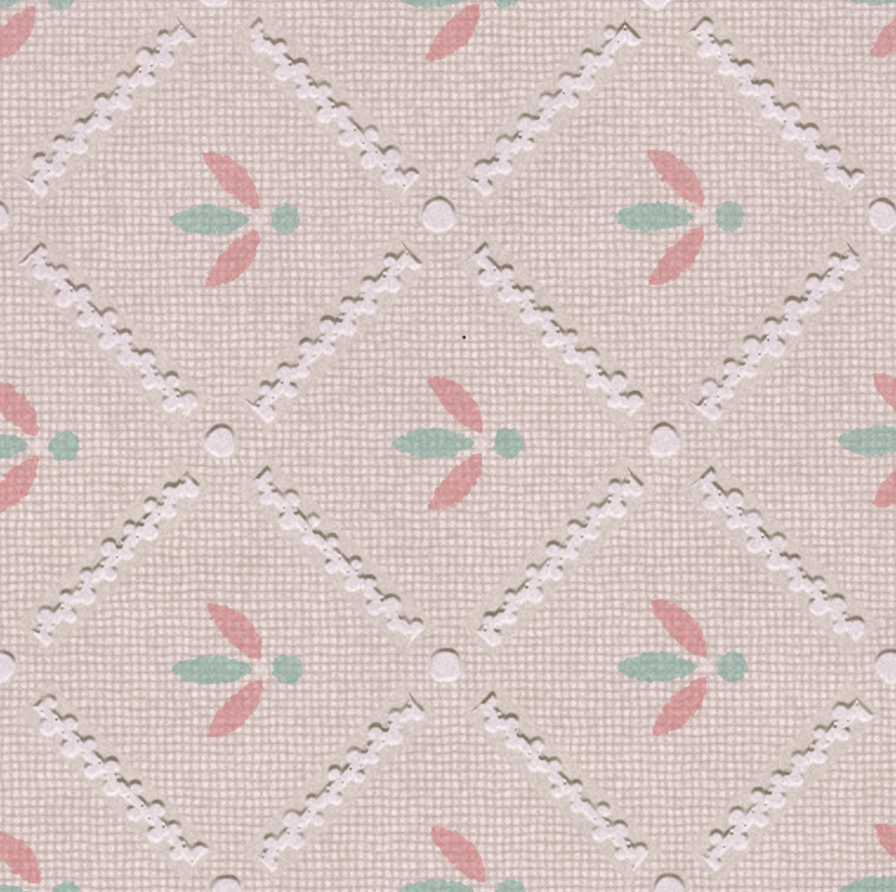
Reproduce this pattern procedurally as a WebGL 2 fragment shader.

```glsl
#version 300 es
precision highp float;
// Embossed wallpaper: a diamond trellis of ruffled ridges and studs pressed into
// a fine bead weave, with a small pink and green sprig printed in every diamond.
// Both layers use a diagonal lattice; relief is lit from below by its height slope.

uniform vec2 u_resolution;
out vec4 fragColor;

// Lengths are fractions of the canvas width unless stated otherwise.
const vec2 PERIOD = vec2(0.496, 0.5026);
const vec2 EMBOSS_ORIGIN = vec2(0.4935, 0.504);
const vec2 RIDGE_SHIFT = vec2(0.004, -0.004);
const vec2 PRINT_ORIGIN = vec2(0.5, 0.4987);
const float EMBOSS_SHEAR = 0.014;
const float PRINT_TILT = 0.006;
const vec2 BEADS = vec2(104.0, 100.0);   // weave beads per unit
// Trellis sizes in diamond sides
const float KNOBS = 21.0;
const float RIDGE_REACH = 0.35;
const float CORE_HALF = 0.017;
const float STRIP_HALF = 0.074;
const float STUD_RADIUS = 0.047;
const float LIGHT_STEP = 0.0017;
const vec2 FLECK = vec2(0.518, 0.619);

const vec3 GAP = vec3(0.735, 0.68, 0.615);
const vec3 FLAT = vec3(0.835, 0.765, 0.75);
const vec3 STRIP = vec3(0.845, 0.79, 0.765);
const vec3 BEAD = vec3(0.92, 0.87, 0.865);
const vec3 RIDGE = vec3(0.90, 0.85, 0.87);
const vec3 GLOSS = vec3(0.97, 0.935, 0.95);
const vec3 SHADOW = vec3(0.48, 0.43, 0.36);
const vec3 LILAC = vec3(0.82, 0.73, 0.77);
const vec3 PINK = vec3(0.85, 0.61, 0.605);
const vec3 GREEN = vec3(0.64, 0.735, 0.69);
const float TAU = 6.28318531;

float hash(vec2 p) {
  vec3 q = fract(p.xyx * 0.1031);
  q += dot(q, q.yzx + 33.33);
  return fract((q.x + q.y) * q.z);
}

float noise(vec2 p) {
  vec2 i = floor(p), f = fract(p);
  f = f * f * (3.0 - 2.0 * f);
  return mix(mix(hash(i), hash(i + vec2(1, 0)), f.x),
             mix(hash(i + vec2(0, 1)), hash(i + vec2(1, 1)), f.x), f.y);
}

// Diagonal coordinates: whole numbers are diamond centres, halves are edges.
vec2 lattice(vec2 p) {
  vec2 s = p / PERIOD;
  return vec2(s.x + s.y, s.x - s.y);
}

float weave(vec2 p) {
  vec2 warp = vec2(noise(p * 45.0), noise(p * 45.0 + 70.0)) - 0.5;
  vec2 g = vec2(p.x + EMBOSS_SHEAR * p.y, p.y) * BEADS + 0.3 * warp;
  vec2 c = 0.5 + 0.5 * cos(TAU * g);
  float size = 0.75 + 0.45 * hash(floor(g + 0.5) + 200.0);
  return (0.12 + 0.88 * pow(c.y, 0.75)) * (0.28 + 0.72 * c.x) * size;
}

// One trellis side: x is the raised ridge, y the smooth strip beneath it.
vec2 trellisSide(float across, float along, vec2 id) {
  float seed = floor(90.0 * hash(id + 50.0)), k = floor(along * KNOBS);
  float end = abs(along - 0.5) - RIDGE_REACH;
  float d = abs(across) - CORE_HALF, pit = 1.0;
  // staggered knobs of random size merge into the core
  for (float i = -1.0; i < 2.0; i++) {
    float n = k + i, r = hash(vec2(n, seed + 7.0));
    float side = mod(n, 2.0) * 2.0 - 1.0;
    vec2 q = vec2(along - (n + 0.25 + 0.5 * r) / KNOBS, across - side * (0.018 + 0.013 * r));
    float knob = length(q) - 0.017 - 0.010 * hash(vec2(seed, n));
    float h = max(0.010 - abs(d - knob), 0.0) / 0.010;
    d = min(d, knob) - 0.0025 * h * h;
    pit = min(pit, length(q + vec2(0.0, side * 0.036)) + 0.010 * r);
  }
  float ridge = smoothstep(0.008, -0.008, max(d, end));
  ridge *= 1.0 - 0.7 * smoothstep(0.017, 0.007, pit);
  float strip = smoothstep(0.01, -0.01, max(abs(across) - STRIP_HALF, end - 0.025));
  return vec2(ridge, strip);
}

// Whole trellis: raised height in x, smooth strip mask in y.
vec2 trellis(vec2 p) {
  vec2 d = p - EMBOSS_ORIGIN;
  d.x += EMBOSS_SHEAR * d.y;
  vec2 uv = lattice(d - RIDGE_SHIFT), corner = fract(uv) - 0.5, along = fract(uv + 0.5);
  vec2 cell = floor(uv), next = floor(uv + 0.5);
  vec2 sides = max(trellisSide(corner.x, along.y, vec2(cell.x, next.y)),
                   trellisSide(corner.y, along.x, vec2(cell.y, next.x) + 20.0));
  uv = lattice(d);
  float r = length(fract(uv) - 0.5) + 0.014 * (noise(uv * 24.0 + 100.0) - 0.5);
  float stud = smoothstep(STUD_RADIUS + 0.008, STUD_RADIUS - 0.008, r);
  return max(sides, vec2(stud, smoothstep(STUD_RADIUS + 0.02, STUD_RADIUS + 0.01, r)));
}

// Pointed petal from a to b, bowed to the left of its direction.
float petal(vec2 p, vec2 a, vec2 b, float halfWidth, float bow) {
  float len = distance(a, b);
  vec2 dir = (b - a) / len, q = p - a;
  float x = dot(q, dir), t = clamp(x / len, 0.0, 1.0), arch = 4.0 * t * (1.0 - t);
  float y = dir.x * q.y - dir.y * q.x - bow * arch;
  return length(vec2(x - t * len, y)) - halfWidth * pow(arch, 0.7);
}

void main() {
  vec2 p = gl_FragCoord.xy / u_resolution.x;
  float soft = max(0.0014, 0.8 / u_resolution.x);

  // Weave, smooth strips and raised trellis
  vec2 relief = trellis(p), lift = vec2(0.0, LIGHT_STEP);
  float bead = weave(p);
  vec3 col = mix(GAP, FLAT, smoothstep(-0.05, 0.24, bead));
  col = mix(col, BEAD, smoothstep(0.28, 0.80, bead));
  col = mix(col, STRIP, 0.9 * relief.y);
  col = mix(col, RIDGE, relief.x);

  // Printed sprig, folded about its stem
  vec2 d = p - PRINT_ORIGIN;
  vec2 uv = lattice(d + PRINT_TILT * vec2(d.y, -d.x));
  vec2 f = fract(uv + 0.5) - 0.5;
  f = 0.5 * vec2(f.x + f.y, f.x - f.y) * PERIOD - vec2(0.0, 0.002);
  float rag = 0.005 * (noise(p * 230.0) - 0.5);
  float pink = petal(vec2(f.x, abs(f.y)), vec2(-0.0215, 0.074), vec2(0.0378, 0.0125), 0.0155, 0.004);
  float green = min(petal(f, vec2(-0.062, 0.0), vec2(0.028, 0.0), 0.016, 0.0),
                    length(f - vec2(0.0677, 0.0)) - 0.0165);
  float ink = 0.82 + 0.18 * noise(p * 170.0 + 30.0);
  float tone = 0.93 + 0.10 * bead;
  col = mix(col, BEAD, 0.5 * smoothstep(0.010, 0.005, length(f - vec2(0.038, 0.0))));
  col = mix(col, PINK * tone, ink * smoothstep(soft, -soft, pink + rag));
  col = mix(col, GREEN * tone, ink * smoothstep(soft, -soft, green + rag));

  // Light from below: bright lower flanks, broken dark lines above
  float slope = trellis(p + lift).x - trellis(p - lift).x;
  float broken = 0.45 + 0.75 * noise(p * 95.0 + 10.0);
  col = mix(col, SHADOW, clamp(-1.6 * slope * broken, 0.0, 0.9));
  col = mix(col, GLOSS, clamp(1.4 * slope, 0.0, 0.9));

  // Aged tint, paper grain and one stray fleck
  float tint = noise(p * 5.0 + 3.0) * (0.35 + 0.65 * smoothstep(0.1, 1.0, p.y));
  col = mix(col, LILAC, 0.17 * tint);
  col += 0.08 * (noise(p * 380.0) - 0.5) + 0.015 * (noise(p * 14.0) - 0.5);
  col = mix(col, SHADOW * 0.6, smoothstep(0.003, 0.001, distance(p, FLECK)));
  fragColor = vec4(clamp(col, 0.0, 1.0), 1.0);
}
```
